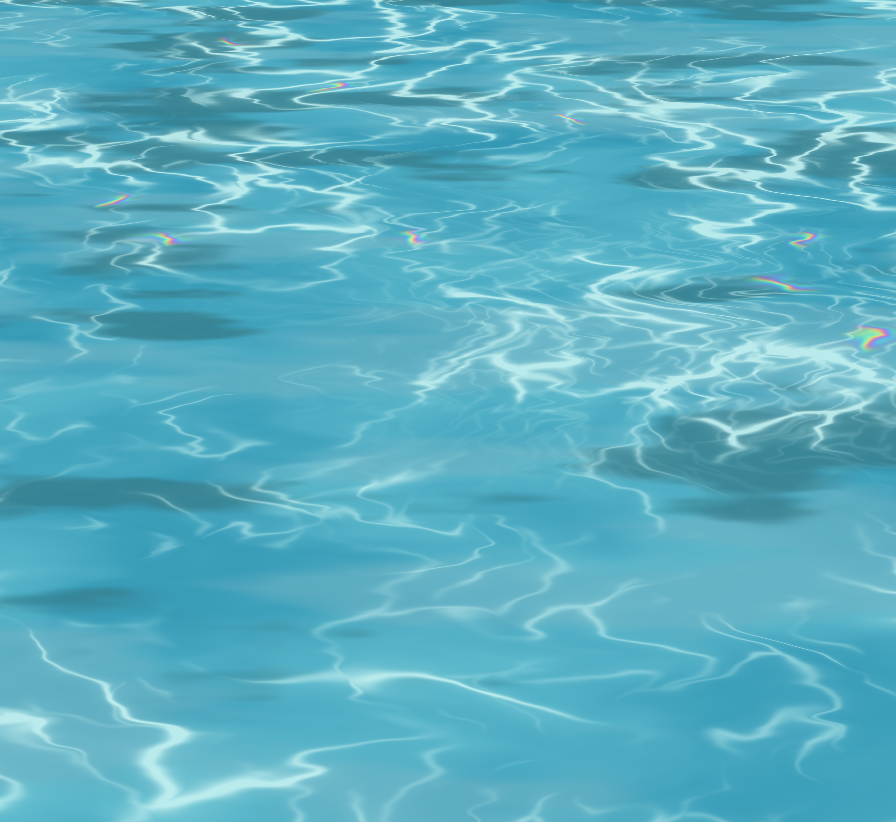
Give the GLSL for this texture, as a WebGL 1 fragment shader.

```glsl
precision highp float;
// Sunlit turquoise pool water with caustic lines, flat ripples and small prismatic glints.
uniform vec2 u_resolution;

const vec3 DEEP = vec3(0.185, 0.585, 0.70);
const vec3 SHALLOW = vec3(0.36, 0.725, 0.80);
const vec3 SHADE = vec3(0.21, 0.49, 0.55);
const vec3 SKY_FILM = vec3(0.43, 0.70, 0.77);
const vec3 SUNLIGHT = vec3(0.76, 0.94, 0.94);

float hash(vec2 p) {
  p = fract(p * vec2(0.1731, 0.2317));
  p += dot(p, p.yx + 19.19);
  return fract((p.x + p.y) * p.x * 7.31);
}

vec2 hash2(vec2 p) {
  return vec2(hash(p + 3.7), hash(p.yx + 41.3));
}

float valueNoise(vec2 p) {
  vec2 cell = floor(p), f = fract(p);
  f = f * f * (3.0 - 2.0 * f);
  float low = mix(hash(cell), hash(cell + vec2(1.0, 0.0)), f.x);
  float high = mix(hash(cell + vec2(0.0, 1.0)), hash(cell + 1.0), f.x);
  return mix(low, high, f.y);
}

float layeredNoise(vec2 p) {
  float sum = 0.0, weight = 0.54;
  for (int i = 0; i < 4; i++) {
    sum += weight * valueNoise(p);
    p = p * 2.03 + vec2(17.3, 9.1);
    weight *= 0.5;
  }
  return sum;
}

// Layered sines bend straight cell borders into curls.
vec2 swirl(vec2 p, float amount) {
  float freq = 1.7;
  for (int i = 0; i < 4; i++) {
    p += amount / freq * sin(freq * p.yx + vec2(1.3, 4.1) * freq);
    freq *= 1.75;
  }
  return p;
}

// Gap between the two nearest cell points: zero along the borders.
float cellBorder(vec2 p) {
  vec2 cell = floor(p);
  float nearest = 9.0, second = 9.0;
  for (int y = -1; y <= 1; y++) {
    for (int x = -1; x <= 1; x++) {
      vec2 id = cell + vec2(float(x), float(y));
      float d = length(id + 0.1 + 0.8 * hash2(id) - p);
      second = min(second, max(nearest, d));
      nearest = min(nearest, d);
    }
  }
  return second - nearest;
}

// A crisp filament with a soft halo, fading in and out along its length.
float caustic(vec2 p, float width, float coverage) {
  float gap = cellBorder(swirl(p, 0.55));
  float fade = smoothstep(1.0 - coverage, 1.25 - coverage, layeredNoise(p * 0.8 + 31.0));
  return fade * (0.75 * exp(-pow(gap / width, 2.0)) + 0.28 * exp(-gap / (width * 3.0)));
}

// Sparse flat spots; x is strength, y is the position across the spectrum.
vec2 glint(vec2 p, float rarity) {
  vec2 id = floor(p);
  vec2 d = fract(p) - 0.3 - 0.4 * hash2(id);
  d.y += 0.25 * d.x + 0.05 * sin(d.x * 16.0);
  float spot = exp(-dot(d * d, vec2(35.0, 110.0)));
  return vec2(spot * step(rarity, hash(id + 71.0)), d.y * 5.0 + d.x * 2.0);
}

vec3 spectrum(float t) {
  return 0.65 + 0.35 * cos(6.283 * (t + vec3(0.0, 0.3, 0.6)));
}

// Perspective water plane: x and y are the plane, z is the shrink factor.
vec3 waterPlane(vec2 uv, float aspect) {
  float shrink = 1.0 / (1.25 - 0.75 * uv.y);
  return vec3((uv.x - 0.5) * aspect * shrink + 3.0, 2.5 * shrink, shrink);
}

void main() {
  vec2 uv = gl_FragCoord.xy / u_resolution;
  vec3 plane = waterPlane(uv, u_resolution.x / u_resolution.y);
  vec2 p = plane.xy;

  // Surface ripples refract everything lying below.
  float ripple = layeredNoise(p * vec2(2.4, 8.0));
  float crossRipple = layeredNoise(p * vec2(3.5, 6.0) + 53.0);
  vec2 floorPos = p + vec2(0.30, 0.12) * (vec2(ripple, crossRipple) - 0.5);

  // Body colour, lighter toward the viewer.
  float tone = smoothstep(0.22, 0.78, layeredNoise(floorPos * vec2(3.0, 4.5) + 11.0));
  vec3 color = mix(DEEP, SHALLOW, 0.72 * tone + 0.30 * (1.0 - uv.y));

  // Flat dark troughs and pale sky reflections.
  float film = layeredNoise(p * vec2(2.0, 7.0) + 87.0);
  color = mix(color, SKY_FILM, 0.60 * smoothstep(0.50, 0.68, film));
  color = mix(color, SHADE, 0.80 * smoothstep(0.57, 0.71, ripple));

  // Large and small caustics, plus a patch of choppy water.
  float width = 0.045 + 0.025 * plane.z;
  float light = caustic(floorPos * 4.2, width, 0.62);
  light += 0.55 * caustic(floorPos * 7.5 + 19.0, width * 1.2, 0.52);
  vec2 patchOffset = (uv - vec2(0.88, 0.60)) / vec2(0.38, 0.12);
  float choppy = exp(-dot(patchOffset, patchOffset));
  light += 0.60 * choppy * caustic(floorPos * vec2(14.0, 12.0), 0.14, 0.68);
  color = mix(color, SUNLIGHT, clamp(light, 0.0, 0.92));

  // Prismatic sun glints.
  vec2 spark = glint(floorPos * vec2(6.0, 5.0), 0.94);
  color = mix(color, spectrum(spark.y) + 0.12, 0.70 * spark.x);
  gl_FragColor = vec4(clamp(color, 0.0, 1.0), 1.0);
}
```
